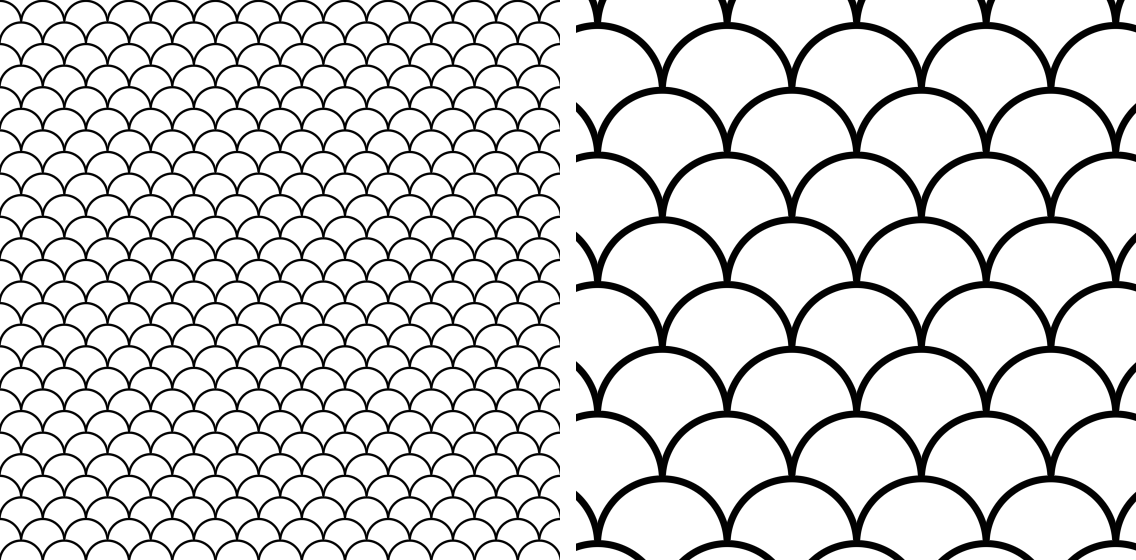
Left: the whole. Right: its middle third, enlarged.
Give the GLSL for this pattern, as a WebGL 1 fragment shader.

```glsl
precision highp float;
// Fish-scale pattern: black outlined semicircles on white, in half-offset rows.
// Each row fills a band one radius high, so a pixel only needs the arc of its
// own band and the crown of the row below, which pokes up into that band.

uniform vec2 u_resolution;

// Distance to the nearest arc of a row; p is in radii, with y pointing down.
float arcDistance(vec2 p, float row) {
  float x = mod(p.x - row + 1.0, 2.0) - 1.0;
  return abs(length(vec2(x, p.y - row - 1.0)) - 1.0);
}

void main() {
  // Canvas units to scale radii: 25.94 rows down, 12.97 scales across.
  float radiiPerCanvas = 25.94;
  vec2 uv = gl_FragCoord.xy / u_resolution;
  vec2 p = vec2(uv.x, 1.0 - uv.y) * radiiPerCanvas - vec2(-0.02, 0.04);

  float row = floor(p.y);
  float d = min(arcDistance(p, row), arcDistance(p, row + 1.0));

  // Stroke with a soft edge about one pixel wide.
  float pixel = radiiPerCanvas / min(u_resolution.x, u_resolution.y);
  float ink = 1.0 - smoothstep(-0.7 * pixel, 0.7 * pixel, d - 0.054);
  gl_FragColor = vec4(mix(vec3(1.0), vec3(0.005), ink), 1.0);
}
```
